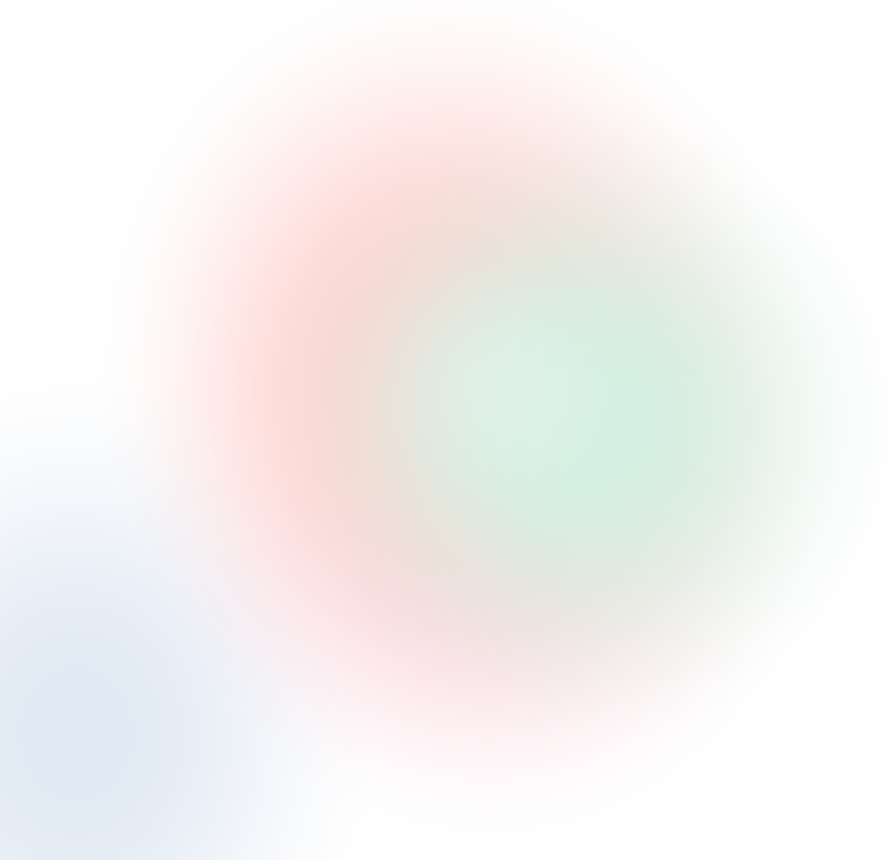
Reproduce this background procedurally as a Shadertoy shader.

```glsl
// Soft pastel glows on a near-white ground: blue in the lower left corner,
// a tilted rose ellipse, and a mint disc with a pale highlight over it.
// Each glow is an ellipse distance turned into a wide, smooth falloff.

const vec3 PAPER = vec3(0.997, 0.997, 0.997);
const vec3 BLUE  = vec3(0.880, 0.913, 0.955);
const vec3 CORAL = vec3(0.995, 0.835, 0.822);
const vec3 PINK  = vec3(0.988, 0.835, 0.870);
const vec3 MINT  = vec3(0.832, 0.943, 0.886);
const vec3 PALE  = vec3(0.892, 0.947, 0.916);

// Canvas height in units of its width
const float HEIGHT = 0.961;

// Coverage is one half on the ellipse; spread is the relative half-width of the fade
float softEllipse(vec2 p, vec2 centre, vec2 radii, float tilt, float spread) {
    float c = cos(tilt);
    float s = sin(tilt);
    vec2 d = p - centre;
    vec2 local = vec2(c * d.x + s * d.y, c * d.y - s * d.x);
    return 1.0 - smoothstep(1.0 - spread, 1.0 + spread, length(local / radii));
}

void mainImage(out vec4 fragColor, in vec2 fragCoord) {
    vec2 p = fragCoord / iResolution.xy * vec2(1.0, HEIGHT);

    // Coverage of each glow
    float blue = softEllipse(p, vec2(0.085, 0.141), vec2(0.189, 0.228), 0.0, 0.88);
    float rose = softEllipse(p, vec2(0.521, 0.505), vec2(0.273, 0.326), 0.2, 0.53);
    float mint = softEllipse(p, vec2(0.651, 0.490), vec2(0.208), 0.0, 0.81);
    float highlight = softEllipse(p, vec2(0.566, 0.525), vec2(0.080), 0.0, 1.0);

    // The rose glow turns from coral to pink toward its lower end
    vec3 roseColor = mix(PINK, CORAL, smoothstep(0.14, 0.46, p.y));

    // Layers from back to front
    vec3 color = mix(PAPER, BLUE, blue);
    color = mix(color, roseColor, rose);
    color = mix(color, MINT, mint);
    color = mix(color, PALE, 0.6 * highlight);

    fragColor = vec4(color, 1.0);
}
```
